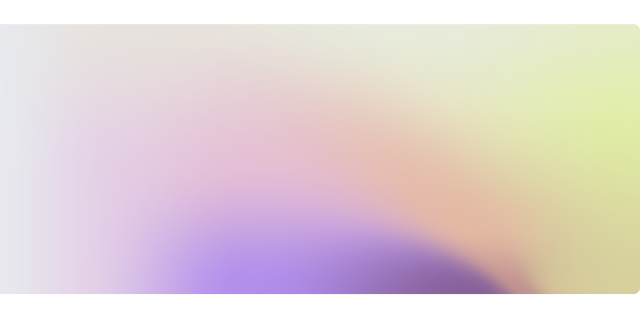
This background is drawn by a Shadertoy shader. Its source:

```glsl
#define PANEL_BOTTOM 0.081
#define PANEL_TOP 0.9245
#define CORNER_RADIUS 0.02
#define EDGE_START 0.82
#define EDGE_SLANT 0.37
#define EDGE_SHARP 0.035
#define EDGE_SOFT 0.13
#define PEACH_STRENGTH 0.9

const vec3 PAPER = vec3(1.0);
const vec3 MIST = vec3(0.905, 0.913, 0.930);
const vec3 CREAM = vec3(0.905, 0.890, 0.865);
const vec3 PINK = vec3(0.895, 0.745, 0.840);
const vec3 PALE_LILAC = vec3(0.895, 0.815, 0.905);
const vec3 VIOLET = vec3(0.690, 0.555, 0.925);
const vec3 PLUM = vec3(0.530, 0.380, 0.600);
const vec3 PEACH = vec3(0.905, 0.725, 0.630);
const vec3 CLAY = vec3(0.760, 0.570, 0.560);
const vec3 IVORY = vec3(0.910, 0.910, 0.800);
const vec3 LIME = vec3(0.882, 0.935, 0.650);
const vec3 PALE_GREEN = vec3(0.908, 0.922, 0.870);
const vec3 SAND = vec3(0.820, 0.750, 0.590);

// Smooth weight that falls from one to zero between a and b
float fall(float a, float b, float x) {
    return 1.0 - smoothstep(a, b, x);
}

float roundedBox(vec2 p, vec2 halfSize, float radius) {
    vec2 q = abs(p) - halfSize + radius;
    return length(max(q, 0.0)) + min(max(q.x, q.y), 0.0) - radius;
}

// Violet glow rising through pink to cream, fading to mist on the left
vec3 violetSide(vec2 p) {
    vec3 color = mix(VIOLET, PINK, smoothstep(0.0, 0.5, p.y));
    color = mix(color, PLUM, smoothstep(0.4, 0.74, p.x) * fall(0.0, 0.32, p.y));
    color = mix(color, PALE_LILAC, fall(0.12, 0.39, p.x));
    color = mix(color, CREAM, smoothstep(0.4, 1.05, p.y));
    return mix(color, MIST, fall(-0.01, 0.17, p.x));
}

// Lime glow from the right, with sand below and pale green above
vec3 limeSide(vec2 p) {
    float right = smoothstep(0.6, 1.0, p.x);
    vec3 color = mix(IVORY, LIME, right);
    color = mix(color, PALE_GREEN, smoothstep(0.55, 1.1, p.y) * mix(1.0, 0.65, right));
    float sand = fall(0.0, 0.75, p.y) * mix(1.0, 0.65, smoothstep(0.75, 1.0, p.x));
    return mix(color, SAND, sand);
}

vec3 gradient(vec2 p) {
    // Slanted border, sharp at the foot and softer with height
    float side = p.x - EDGE_START + EDGE_SLANT * p.y;
    float width = mix(EDGE_SHARP, EDGE_SOFT, smoothstep(0.0, 0.35, p.y)) + 0.06 * p.y * p.y;
    vec3 color = mix(violetSide(p), limeSide(p), smoothstep(-width, width, side));

    // Warm glow along the border
    float glow = exp(-side * side / (width * width));
    glow *= PEACH_STRENGTH * fall(0.2, 1.0, p.y);
    return mix(color, mix(CLAY, PEACH, smoothstep(0.0, 0.25, p.y)), glow);
}

void mainImage(out vec4 fragColor, in vec2 fragCoord) {
    vec2 uv = fragCoord / iResolution.xy;
    float aspect = iResolution.x / iResolution.y;
    float panelHeight = PANEL_TOP - PANEL_BOTTOM;

    // Panel bleeds off the left side; only its right corners show
    vec2 center = vec2(0.5 * aspect - 0.1, 0.5 * (PANEL_TOP + PANEL_BOTTOM));
    vec2 halfSize = vec2(0.5 * aspect + 0.1, 0.5 * panelHeight);
    float dist = roundedBox(vec2(uv.x * aspect, uv.y) - center, halfSize, CORNER_RADIUS);
    float panel = clamp(0.5 - dist * iResolution.y, 0.0, 1.0);

    vec2 p = vec2(uv.x, clamp((uv.y - PANEL_BOTTOM) / panelHeight, 0.0, 1.0));
    fragColor = vec4(mix(PAPER, gradient(p), panel), 1.0);
}
```
